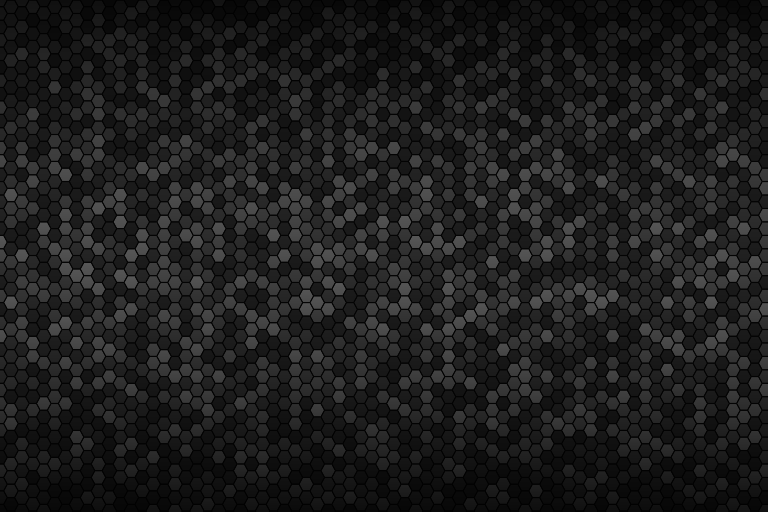
Reproduce this pattern procedurally as a Shadertoy shader.

```glsl
float hash(vec2 p) {
    vec3 q = fract(p.xyx * vec3(0.1031, 0.1030, 0.0973));
    q += dot(q, q.yzx + 33.33);
    return fract((q.x + q.y) * q.z);
}

// Offset from the nearest centre of a flat-topped hexagon lattice with unit row height
vec2 hexOffset(vec2 p) {
    vec2 period = vec2(sqrt(3.0), 1.0);
    vec2 even = p - period * floor(p / period + 0.5);
    vec2 odd = p - period * (floor(p / period) + 0.5);
    return dot(even, even) < dot(odd, odd) ? even : odd;
}

// Distance inward from the hexagon border
float hexInset(vec2 offset) {
    vec2 a = abs(offset);
    return 0.5 - max(a.y, dot(a, vec2(0.5 * sqrt(3.0), 0.5)));
}

void mainImage(out vec4 fragColor, in vec2 fragCoord) {
    vec2 uv = fragCoord / iResolution.xy;

    // 70 columns by 38 rows, anchored at the top left
    vec2 p = vec2(uv.x, uv.y - 1.0) * vec2(70.2 * 0.5 * sqrt(3.0), 38.07);
    vec2 offset = hexOffset(p);
    vec2 center = p - offset;
    vec2 cell = floor(center * vec2(2.0 / sqrt(3.0), 2.0) + 0.5);

    // Mostly dark tiles with a few bright ones
    float tile = mix(0.10, 0.33, pow(hash(cell + 200.0), 1.6));
    tile *= 1.0 + 0.10 * offset.y;

    // Tiles above thin black seams
    float pixel = 38.07 / iResolution.y;
    float cover = smoothstep(-0.5 * pixel, 0.5 * pixel, hexInset(offset) - 0.05);
    float shade = mix(0.015, tile, cover);

    // Bright horizontal band fading to the top and bottom
    shade *= mix(0.25, 1.0, sin(3.14159 * uv.y));
    fragColor = vec4(vec3(shade), 1.0);
}
```
